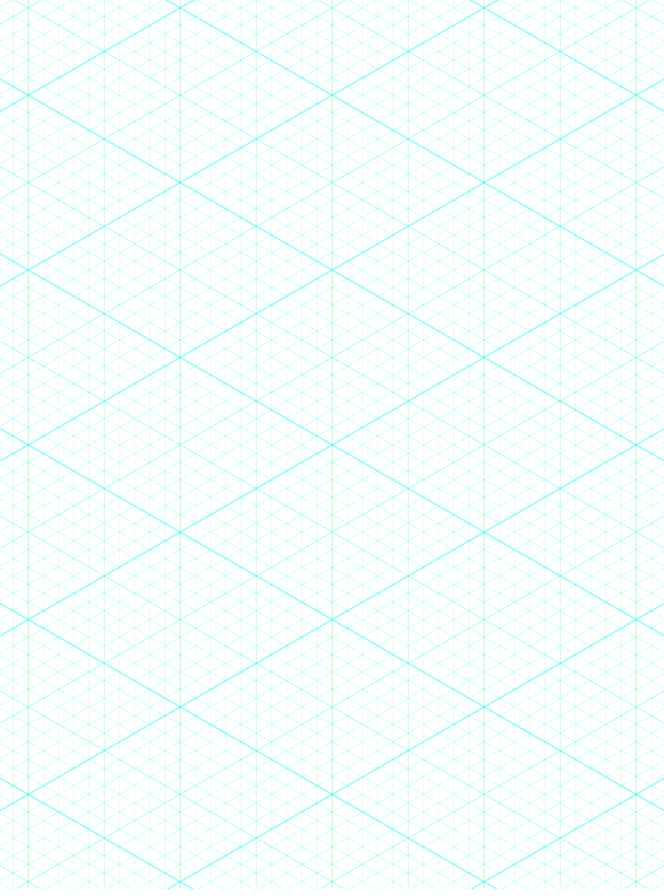
Give the GLSL for this pattern, as a Shadertoy shader.

```glsl
// Isometric graph paper: fine cyan diagonals and green verticals, heavier every 5th and 10th line.

const vec2 SHEET = vec2(43.69, 59.08);   // canvas size in column spacings
const vec2 NODE = vec2(21.86, 29.75);    // a crossing of three major lines
const float ROW_STEP = 1.1525;           // vertical spacing of the diagonals
const float BOTTOM_MARGIN = 0.45;        // unprinted strip
const float SOFTNESS = 1.25;             // edge filter size in pixels

// 0 = minor, 1 = medium (every 5th), 2 = major (every 10th)
int lineLevel(float index) {
    float n = abs(index);
    if (mod(n + 0.5, 10.0) < 1.0) return 2;
    if (mod(n + 0.5, 5.0) < 1.0) return 1;
    return 0;
}

// Share of the filter footprint covered by a line of the given width
float lineCoverage(float dist, float width, float footprint) {
    float overlap = 0.5 * (width + footprint) - dist;
    return clamp(overlap, 0.0, min(width, footprint)) / footprint;
}

// Ink of one family of parallel lines lying at whole values of coord
vec3 ruledLines(float coord, float footprint, vec3 widths, vec3 minorInk, vec3 mediumInk, vec3 majorInk) {
    float index = floor(coord + 0.5);
    int level = lineLevel(index);
    vec3 ink = level == 2 ? majorInk : (level == 1 ? mediumInk : minorInk);
    return mix(vec3(1.0), ink, lineCoverage(abs(coord - index), widths[level], footprint));
}

vec3 cyanLines(float coord, float footprint) {
    return ruledLines(coord, footprint, vec3(0.03, 0.05, 0.09),
                      vec3(0.59, 1.0, 1.0), vec3(0.54, 1.0, 0.99), vec3(0.50, 1.0, 0.98));
}

vec3 greenLines(float coord, float footprint) {
    return ruledLines(coord, footprint, vec3(0.03, 0.04, 0.06),
                      vec3(0.81, 1.0, 0.81), vec3(0.72, 0.99, 0.75), vec3(0.70, 0.99, 0.73));
}

void mainImage(out vec4 fragColor, in vec2 fragCoord) {
    vec2 p = fragCoord / iResolution.xy * SHEET;
    float footprint = SOFTNESS * SHEET.y / iResolution.y;

    // Lattice coordinates around the central node
    float column = p.x - NODE.x;
    float row = (p.y - NODE.y) / ROW_STEP;

    // Multiply the three families of lines as translucent inks
    vec3 ink = greenLines(column, footprint);
    ink *= cyanLines(row + 0.5 * column, footprint);
    ink *= cyanLines(row - 0.5 * column, footprint);

    // Leave the bottom strip blank
    float printed = smoothstep(-0.5, 0.5, (p.y - BOTTOM_MARGIN) / footprint);
    fragColor = vec4(mix(vec3(1.0), ink, printed), 1.0);
}
```
